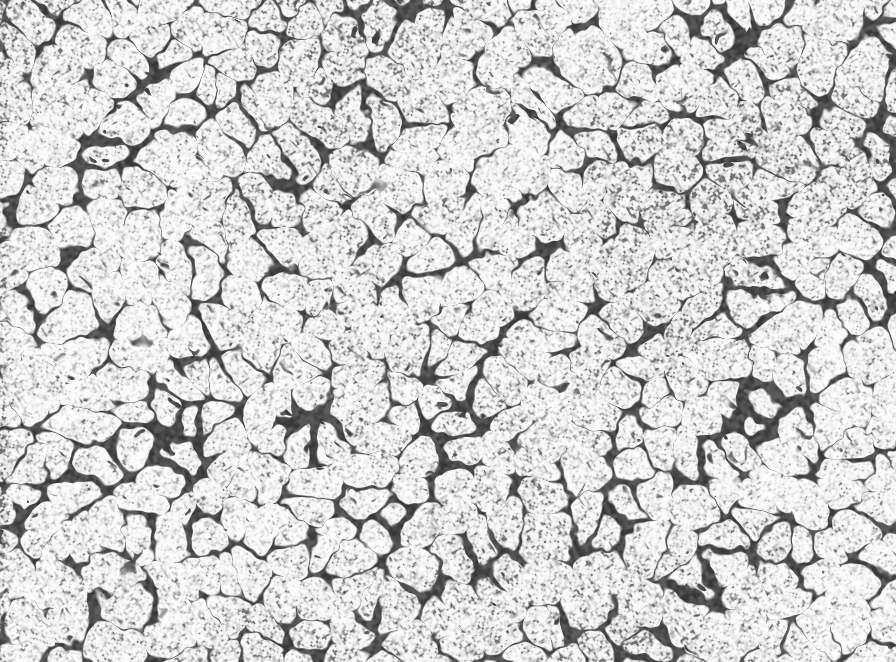
Reproduce this texture procedurally as a Shadertoy shader.

```glsl
// Draws a polished cast alloy: pale speckled grains split by thin, broken dark seams.

const vec2 GRAIN_SIZE = vec2(0.069, 0.045); // lattice pitch along and across the grains
const float GRAIN_ANGLE = -0.66;            // direction of the long grain axis
const float JUNCTION_SHARPNESS = 210.0;     // lower values give wider pools at corners
const float SPECKLE_FREQUENCY = 290.0;

float hash(vec2 p) {
    vec3 q = fract(p.xyx * vec3(0.1031, 0.1030, 0.0973));
    q += dot(q, q.yzx + 33.33);
    return fract((q.x + q.y) * q.z);
}

vec2 hash2(vec2 p) {
    return vec2(hash(p), hash(p + vec2(37.7, 91.3)));
}

float noise(vec2 p) {
    vec2 i = floor(p);
    vec2 f = fract(p);
    f = f * f * (3.0 - 2.0 * f);
    float low = mix(hash(i), hash(i + vec2(1.0, 0.0)), f.x);
    float high = mix(hash(i + vec2(0.0, 1.0)), hash(i + vec2(1.0, 1.0)), f.x);
    return mix(low, high, f.y);
}

vec2 noise2(vec2 p) {
    return vec2(noise(p), noise(p + vec2(53.1, 17.9))) - 0.5;
}

vec2 rotate(vec2 p, float angle) {
    float c = cos(angle);
    float s = sin(angle);
    return vec2(c * p.x + s * p.y, c * p.y - s * p.x);
}

// Bends the lattice at three scales: grain size, grain outline, ragged rim
vec2 warp(vec2 p) {
    return p + 0.040 * noise2(p * 5.0)
             + 0.016 * noise2(p * 23.0 + 40.0)
             + 0.008 * noise2(p * 85.0 + 80.0);
}

// Vector from a point to the seed of a lattice cell, in canvas units
vec2 toSeed(vec2 cell, vec2 gridPos, vec2 size) {
    return (cell + 0.5 + 0.88 * (hash2(cell + 200.0) - 0.5) - gridPos) * size;
}

// Signed distance to the seams; seams swell where several of them meet
float seamDistance(vec2 p, vec2 size, float halfWidth, float sharpness) {
    vec2 g = p / size;
    vec2 base = floor(g);
    vec2 homeCell = base;
    vec2 home = vec2(9.0);
    for (int y = -2; y <= 2; y++) {
        for (int x = -2; x <= 2; x++) {
            vec2 cell = base + vec2(x, y);
            vec2 r = toSeed(cell, g, size);
            if (dot(r, r) < dot(home, home)) {
                home = r;
                homeCell = cell;
            }
        }
    }
    float sum = 0.0;
    for (int y = -2; y <= 2; y++) {
        for (int x = -2; x <= 2; x++) {
            if (x == 0 && y == 0) continue;
            vec2 cell = homeCell + vec2(x, y);
            vec2 r = toSeed(cell, g, size);
            float d = dot(0.5 * (home + r), normalize(r - home));
            float edgeWidth = 0.004 * (hash(homeCell + cell + 500.0) - 0.5);
            sum += exp(-sharpness * (d - halfWidth - edgeWidth));
        }
    }
    return -log(sum) / sharpness;
}

// Brightness of a grain: near white with a long tail of darker specks
float speckle(vec2 p, float bias) {
    float fine = noise(rotate(p, 0.55) * SPECKLE_FREQUENCY);
    float coarse = noise(rotate(p, 1.1) * SPECKLE_FREQUENCY * 0.45 + 90.0);
    float z = (mix(fine, coarse, 0.3) - 0.5) / 0.165 + bias;
    return 1.0 - min(0.075 * exp(0.95 * z), 0.55);
}

void mainImage(out vec4 fragColor, in vec2 fragCoord) {
    vec2 p = fragCoord / iResolution.y;
    vec2 axis = rotate(p, GRAIN_ANGLE);
    vec2 bent = warp(axis + 3.0);

    // Seams fade out and thicken; pools line up across the grain axis
    float pool = smoothstep(0.68, 1.0, noise(axis * vec2(17.0, 7.0) + 60.0));
    float breaks = noise(p * 27.0 + 20.0) - 0.5;
    float halfWidth = -0.0006 + 0.0075 * breaks + 0.007 * pool;
    float seam = seamDistance(bent, GRAIN_SIZE, halfWidth, JUNCTION_SHARPNESS);

    // Small stray islands of the dark phase
    float island = noise(bent * vec2(60.0, 85.0) + 11.0);
    float islandDistance = (0.95 - 0.12 * pool - island) * 0.03;
    float darkDistance = min(seam, islandDistance);

    // Speckle is denser in cloudy patches and at the left border, sparse by the seams
    float cloud = noise(p * 4.0 + 7.0) + 0.6 * noise(p * 16.0 + 31.0) - 0.8;
    float rim = 1.0 - smoothstep(0.0, 0.007, seam);
    float border = 1.0 - smoothstep(0.004, 0.02, p.x);
    float light = speckle(p, 0.9 * cloud - 0.4 * rim + 0.9 * border);
    float dark = 0.20 + 0.18 * noise(rotate(p, 0.4) * 170.0 + 70.0);

    float softness = max(0.0016, 0.6 / iResolution.y);
    float value = mix(dark, light, smoothstep(-softness, softness, darkDistance));
    fragColor = vec4(vec3(value), 1.0);
}
```
